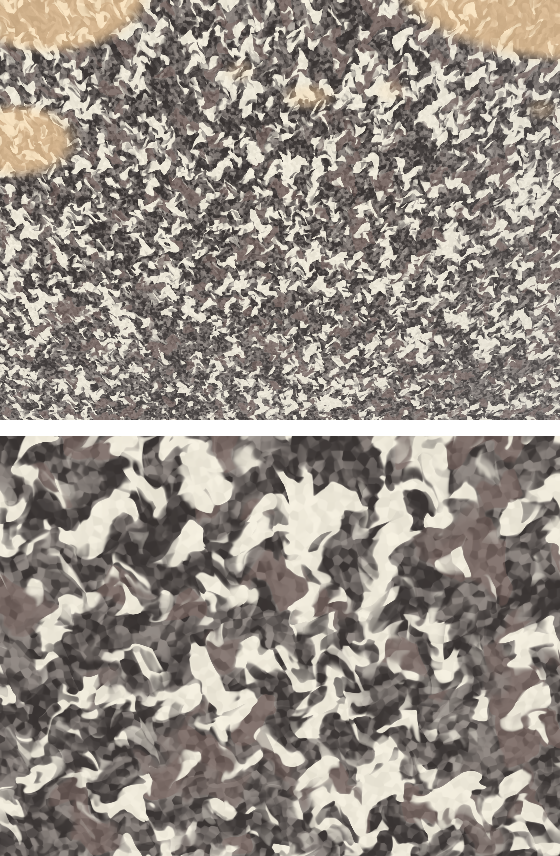
Top: the whole. Bottom: its middle third, enlarged.
Write a WebGL 2 fragment shader that draws this texture.

```glsl
#version 300 es
precision highp float;

uniform vec2 u_resolution;
out vec4 fragColor;

vec3 hash3(vec2 cell, float seed) {
    vec3 q = fract(vec3(cell.xyx) * vec3(0.1031, 0.1030, 0.0973) + seed * 0.137);
    q += dot(q, q.yxz + 33.33);
    return fract((q.xxy + q.yzz) * q.zyx);
}

// Cellular noise: random cell values blended near their borders.
float cellNoise(vec2 p, float softness, float seed) {
    vec2 base = floor(p);
    float total = 0.0;
    float weightSum = 0.0;
    for (int y = -1; y <= 1; y++) {
        for (int x = -1; x <= 1; x++) {
            vec2 cell = base + vec2(x, y);
            vec3 h = hash3(cell, seed);
            vec2 d = cell + h.xy - p;
            float w = exp(-dot(d, d) / softness);
            total += w * h.z;
            weightSum += w;
        }
    }
    return total / max(weightSum, 1e-6);
}

// Layered sines that ruffle the outlines of the grains.
vec2 ruffle(vec2 p, float amount) {
    vec2 offset = vec2(0.0);
    float scale = 1.0;
    for (int i = 0; i < 3; i++) {
        offset += sin(p.yx * vec2(1.7, 2.1) * scale + offset.yx * 2.0 + float(i) * 1.9) / scale;
        p = mat2(0.8, 0.6, -0.6, 0.8) * p;
        scale *= 1.9;
    }
    return offset * amount;
}

// Foreshortening: grains shrink and flatten toward the lower edge.
vec2 tilt(vec2 p, float slope) {
    return vec2(p.x - 0.667, p.y * 1.25) / (1.0 + slope * p.y);
}

float softEllipse(vec2 p, vec2 center, vec2 radii, float blur) {
    return 1.0 - smoothstep(1.0 - blur, 1.0 + blur, length((p - center) / radii));
}

// Pools of warm light along the upper and left edges.
float warmLight(vec2 p) {
    float light = softEllipse(p, vec2(0.12, 1.03), vec2(0.23, 0.15), 0.12);
    light = max(light, softEllipse(p, vec2(1.37, 1.06), vec2(0.42, 0.20), 0.10));
    light = max(light, softEllipse(p, vec2(0.04, 0.665), vec2(0.13, 0.08), 0.25));
    light = max(light, 0.65 * softEllipse(p, vec2(0.735, 0.77), vec2(0.05, 0.026), 0.6));
    // Faint small glints in a row.
    for (int i = 0; i < 3; i++) {
        vec2 center = vec2(0.57 + 0.36 * float(i), 0.83 - 0.045 * float(i));
        light = max(light, 0.35 * softEllipse(p, center, vec2(0.03, 0.022), 0.6));
    }
    return light;
}

void main() {
    vec2 p = gl_FragCoord.xy / u_resolution.y;
    vec2 stone = tilt(p, 0.5) * 68.0;
    vec2 grainPos = stone + ruffle(stone, 0.28);

    // Mineral fields, from broad clusters to fine crumbs.
    float cluster = cellNoise(stone * 0.24, 0.20, 1.0);
    float grain = cellNoise(grainPos, 0.09, 2.0);
    float crumb = cellNoise(grainPos * 2.1, 0.10, 3.0);
    float dust = cellNoise(stone * 3.1, 0.08, 4.0);
    float patina = cellNoise(grainPos * 0.7 + 40.0, 0.08, 5.0);

    // Dark ground with grey and reddish inclusions.
    vec3 darkStone = vec3(0.25, 0.23, 0.225);
    vec3 greyStone = vec3(0.54, 0.51, 0.49);
    vec3 redStone = vec3(0.47, 0.39, 0.37);
    float groundTone = 0.35 * patina + 0.30 * crumb + 0.35 * dust;
    vec3 color = mix(darkStone, greyStone, smoothstep(0.25, 0.75, groundTone));
    color = mix(color, redStone, 0.6 * smoothstep(0.72, 0.85, patina));

    // Pale ragged flecks with greyer rims.
    vec3 paleGrey = vec3(0.69, 0.67, 0.64);
    vec3 cream = vec3(0.93, 0.91, 0.85);
    float fleckField = 0.50 * grain + 0.28 * crumb + 0.22 * cluster;
    float fleck = smoothstep(0.48, 0.65, fleckField);
    vec3 fleckColor = mix(paleGrey, cream, smoothstep(0.53, 0.66, fleckField));
    color = mix(color, fleckColor, fleck);
    color += 0.07 * (dust - 0.5);

    // Cool haze low down and a pale sheen to the right.
    float haze = 0.08 * smoothstep(0.45, 0.0, p.y) + 0.09 * smoothstep(0.8, 1.35, p.x);
    color = mix(color, vec3(0.73, 0.73, 0.74), haze);

    // Warm pools wash out most of the contrast.
    vec3 warmStone = mix(vec3(0.86, 0.73, 0.57), vec3(0.95, 0.86, 0.72), fleck);
    warmStone += 0.08 * (crumb - 0.5);
    color = mix(color, warmStone, 0.92 * warmLight(p + 0.004 * (grain - 0.5)));

    fragColor = vec4(clamp(color, 0.0, 1.0), 1.0);
}
```
